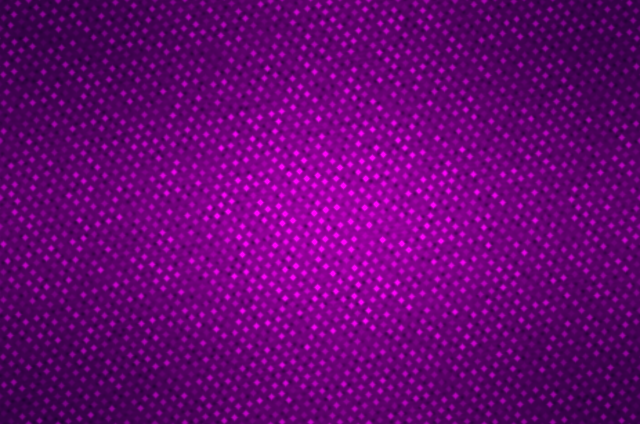
Write a Shadertoy shader that draws this background.

```glsl
// Bright magenta dots on a slanted, nearly hexagonal lattice over a violet glow.
// The lattice is an integer matrix of the canvas, so it wraps on both axes;
// each dot has its own brightness, and dark specks roughen the gaps.
#define LATTICE_U vec2(66.0, 45.0)   // lattice steps across the canvas
#define LATTICE_V vec2(-15.0, 30.0)  // lattice steps up the canvas
#define DOT_SIZE 0.0069              // falloff radius, in canvas heights
#define DOT_LIGHT vec2(0.20, 0.46)   // dot strength: constant, and with glow
#define DOT_JITTER 0.0030
#define SPECK_SIZE 0.0052
#define SPECK_GAIN 0.42
#define GLOW_PEAK 0.59
#define GLOW_FALLOFF vec2(0.56, 0.50)
#define MOTTLE 0.05
#define SHADE_COLOR vec3(0.0, 0.006, 0.09)
#define LIGHT_COLOR vec3(1.0, 0.016, 0.98)

const float PI = 3.14159265;

vec3 hash3(vec2 p) {
    vec3 q = fract(p.xyx * vec3(0.1031, 0.1030, 0.0973));
    q += dot(q, q.yxz + 33.33);
    return fract((q.xxy + q.yzz) * q.zyx);
}

// Distance between a circle and a diamond, for slightly pointed dots
float starDistance(vec2 p) {
    return mix(length(p), 0.85 * (abs(p.x) + abs(p.y)), 0.6);
}

// x: dot light, y: dark specks
vec2 dotsAndSpecks(vec2 uv, vec2 canvas) {
    mat2 toLattice = mat2(LATTICE_U, LATTICE_V);
    mat2 toCanvas = inverse(toLattice);
    float cellCount = LATTICE_U.x * LATTICE_V.y - LATTICE_U.y * LATTICE_V.x;
    mat2 adjugate = mat2(LATTICE_V.y, -LATTICE_U.y, -LATTICE_V.x, LATTICE_U.x);
    vec2 nearest = floor(toLattice * uv + 0.5);
    vec2 sum = vec2(0.0);
    for (int y = -1; y <= 1; y++) {
        for (int x = -1; x <= 1; x++) {
            vec2 cell = nearest + vec2(x, y);
            // Whole-number id, equal for cells one canvas apart
            vec2 id = floor(mod(adjugate * cell + 0.5, cellCount));
            vec3 rnd = hash3(id);
            vec3 speckRnd = hash3(id + 71.0);

            vec2 toDot = (uv - toCanvas * cell) * canvas;
            float d = starDistance(toDot - DOT_JITTER * (rnd.xy - 0.5)) / DOT_SIZE;
            sum.x += mix(0.18, 1.0, rnd.z) * exp(-d * d * d);

            vec2 speckCell = cell + 0.5 + 0.5 * (speckRnd.xy - 0.5);
            vec2 toSpeck = (uv - toCanvas * speckCell) * canvas;
            float s = length(toSpeck) / SPECK_SIZE;
            sum.y += speckRnd.z * exp(-s * s);
        }
    }
    return sum;
}

// Layered sines with whole frequencies: uneven cloth tone that wraps
float mottle(vec2 uv) {
    vec2 a = 2.0 * PI * uv;
    float warp = sin(dot(a, vec2(3.0, -2.0))) + sin(dot(a, vec2(2.0, 5.0)));
    float broad = sin(dot(a, vec2(5.0, 7.0)) + warp) + sin(dot(a, vec2(-9.0, 8.0)) - 1.5 * warp);
    float fine = sin(dot(a, vec2(47.0, -26.0)) + 3.0 * warp) * sin(dot(a, vec2(31.0, 38.0)) - 2.0 * warp);
    return 0.3 * broad + fine;
}

void mainImage(out vec4 fragColor, in vec2 fragCoord) {
    vec2 uv = fragCoord / iResolution.xy;
    vec2 canvas = vec2(iResolution.x / iResolution.y, 1.0);

    // Central glow, smooth across the canvas edges
    vec2 s = sin(PI * (uv - vec2(0.52, 0.48)));
    float glow = exp(-dot(s * s, GLOW_FALLOFF));

    // Cloth tone and specks scale the glow; dots add light on top
    vec2 marks = dotsAndSpecks(uv, canvas);
    float tone = GLOW_PEAK * glow * (1.0 + MOTTLE * mottle(uv));
    tone *= 1.0 - SPECK_GAIN * marks.y;
    tone += marks.x * (DOT_LIGHT.x + DOT_LIGHT.y * glow);

    fragColor = vec4(mix(SHADE_COLOR, LIGHT_COLOR, clamp(tone, 0.0, 1.0)), 1.0);
}
```
